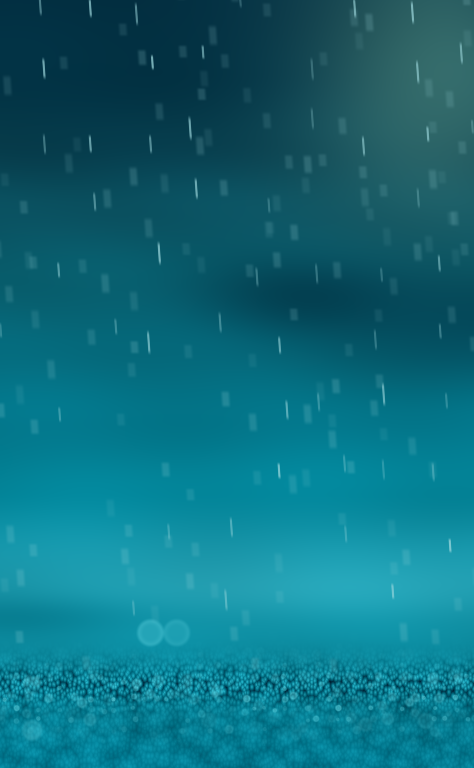
Reproduce this background procedurally as a Shadertoy shader.

```glsl
// Rain over a wet, glittering ground: a vertical teal gradient shaped by soft
// glows and shadows, hashed grids of sharp and blurred falling streaks, and a
// ground band of cellular grain with scattered out-of-focus droplets.

const int STOPS = 12;
const vec3 BACKDROP[STOPS] = vec3[STOPS](       // evenly spaced, bottom to top
    vec3(0.00, 0.47, 0.56), vec3(0.01, 0.46, 0.54), vec3(0.05, 0.56, 0.64),
    vec3(0.09, 0.60, 0.68), vec3(0.01, 0.52, 0.60), vec3(0.01, 0.47, 0.55),
    vec3(0.02, 0.41, 0.48), vec3(0.03, 0.37, 0.43), vec3(0.04, 0.32, 0.38),
    vec3(0.03, 0.25, 0.31), vec3(0.01, 0.20, 0.27), vec3(0.01, 0.18, 0.25));
const vec3 SAGE_GLOW = vec3(0.23, 0.45, 0.44);
const vec3 DEEP_TEAL = vec3(0.00, 0.19, 0.26);
const vec3 MIST = vec3(0.18, 0.66, 0.73);
const vec3 RAIN = vec3(0.62, 0.85, 0.87);
const vec3 DROPLET = vec3(0.40, 0.85, 0.90);
const float RAIN_SLANT = 0.07;
const float RAIN_FLOOR = 0.16;
const float GROUND_LINE = 0.108;
const float GROUND_TOP = 0.150;
const int BLUR_LAYERS = 3;
const int DROP_LAYERS = 6;

vec3 hash3(vec2 p) {
    vec3 q = fract(p.xyx * vec3(0.1031, 0.1030, 0.0973));
    q += dot(q, q.yxz + 33.33);
    return fract((q.xxy + q.yzz) * q.zyx);
}

float blob(vec2 p, vec2 center, vec2 radius) {
    vec2 d = (p - center) / radius;
    return exp(-dot(d, d));
}

// Distance to the nearest scattered point, in cell units
float cellular(vec2 p) {
    vec2 id = floor(p);
    float nearest = 2.0;
    for (int y = -1; y <= 1; y++)
    for (int x = -1; x <= 1; x++) {
        vec2 cell = id + vec2(x, y);
        nearest = min(nearest, length(cell + hash3(cell).xy - p));
    }
    return nearest;
}

vec3 backdrop(vec2 p) {
    float t = clamp(p.y, 0.0, 0.9999) * float(STOPS - 1);
    int i = int(t);
    vec3 col = mix(BACKDROP[i], BACKDROP[i + 1], smoothstep(0.0, 1.0, fract(t)));
    col = mix(col, SAGE_GLOW, 0.90 * blob(p, vec2(0.57, 0.91), vec2(0.17, 0.19)));
    col = mix(col, DEEP_TEAL, 0.65 * blob(p, vec2(0.40, 0.615), vec2(0.15, 0.055)));
    col = mix(col, DEEP_TEAL, 0.50 * blob(p, vec2(0.62, 0.580), vec2(0.18, 0.070)));
    col = mix(col, DEEP_TEAL, 0.50 * blob(p, vec2(0.12, 0.880), vec2(0.20, 0.090)));
    col = mix(col, MIST, 0.70 * blob(p, vec2(0.42, 0.235), vec2(0.40, 0.040)));
    col = mix(col, BACKDROP[5], 0.60 * blob(p, vec2(0.03, 0.195), vec2(0.16, 0.025)));
    float drift = sin(p.x * 13.0 + 2.0 * sin(p.y * 9.0)) * sin(p.y * 21.0 + p.x * 7.0);
    return col * (1.0 + 0.04 * drift);
}

// One slanted streak in some cells; size holds half width and half length
float streaks(vec2 p, vec2 cell, vec2 size, float density, float seed) {
    p.x += RAIN_SLANT * p.y;
    vec2 id = floor(p / cell);
    vec3 h = hash3(id + seed);
    vec3 k = hash3(id + seed + 57.0);
    vec2 center = (id + 0.27 + 0.46 * h.xy) * cell;
    vec2 d = abs(p - center) / (size * vec2(1.0, 0.6 + 0.4 * h.z));
    float body = (1.0 - smoothstep(0.25, 1.0, d.x)) * (1.0 - smoothstep(0.5, 1.0, d.y));
    return body * step(k.x, density) * mix(0.35, 1.0, k.y) * step(RAIN_FLOOR, center.y);
}

float disc(vec2 p, vec2 center, float radius, float soft) {
    float d = length(p - center) - radius;
    float fill = 1.0 - smoothstep(-soft, soft, d);
    return fill * (0.6 + 0.4 * smoothstep(-0.5 * radius, 0.0, d));
}

float droplets(vec2 p, float size, float seed, float soft) {
    vec2 id = floor(p / size);
    vec3 h = hash3(id + seed);
    vec3 k = hash3(id + seed + 91.0);
    vec2 center = (id + 0.35 + 0.3 * h.xy) * size;
    float spread = blob(center, vec2(center.x, GROUND_LINE - 0.018), vec2(1.0, 0.038));
    return disc(p, center, size * mix(0.12, 0.27, h.z), soft) * k.y * k.y * step(k.x, 0.6) * spread;
}

void mainImage(out vec4 fragColor, in vec2 fragCoord) {
    vec2 p = fragCoord / iResolution.y;
    float pixel = 1.0 / iResolution.y;
    vec3 col = backdrop(p);

    // Ground: broad mottling, then fine upright grain along the ground line
    float ground = 1.0 - smoothstep(GROUND_LINE, GROUND_TOP + 0.02, p.y);
    float mottle = cellular(p * vec2(34.0, 42.0)) - 0.5;
    float blades = cellular(p * vec2(230.0, 150.0) + 19.0) - 0.5;
    float grain = blob(p, vec2(p.x, GROUND_LINE), vec2(1.0, 0.022));
    col -= vec3(0.05, 0.16, 0.17) * mottle * ground;
    col -= vec3(0.22, 0.46, 0.46) * blades * (grain + 0.2 * ground);
    col -= vec3(0.01, 0.07, 0.07) * grain;

    // Droplets: scattered sparkles, and a few large soft discs
    for (int i = 0; i < DROP_LAYERS; i++) {
        float layer = float(i);
        float size = mix(0.014, 0.045, layer / float(DROP_LAYERS - 1));
        float drop = droplets(p + layer * vec2(0.013, 0.0), size, 17.0 * layer, pixel + 0.03 * size);
        col = mix(col, DROPLET, drop * mix(0.95, 0.40, layer / float(DROP_LAYERS - 1)));
    }
    col = mix(col, DROPLET, 0.42 * disc(p, vec2(0.196, 0.176), 0.017, 0.003));
    col = mix(col, DROPLET, 0.28 * disc(p, vec2(0.230, 0.176), 0.017, 0.003));
    col = mix(col, DROPLET, 0.30 * disc(p, vec2(0.042, 0.049), 0.013, 0.003));

    // Rain: blurred drops behind, thin bright ones in front
    for (int i = 0; i < BLUR_LAYERS; i++) {
        float layer = float(i);
        vec2 shift = layer * vec2(0.021, 0.027);
        col = mix(col, RAIN, 0.20 * streaks(p + shift, vec2(0.055, 0.068), vec2(0.0075, 0.016), 0.32, 31.0 * layer));
    }
    vec2 thin = vec2(max(0.0022, 1.2 * pixel), 0.018);
    col = mix(col, RAIN, 0.75 * streaks(p, vec2(0.071, 0.087), thin, 0.55, 211.0));
    fragColor = vec4(clamp(col, 0.0, 1.0), 1.0);
}
```
